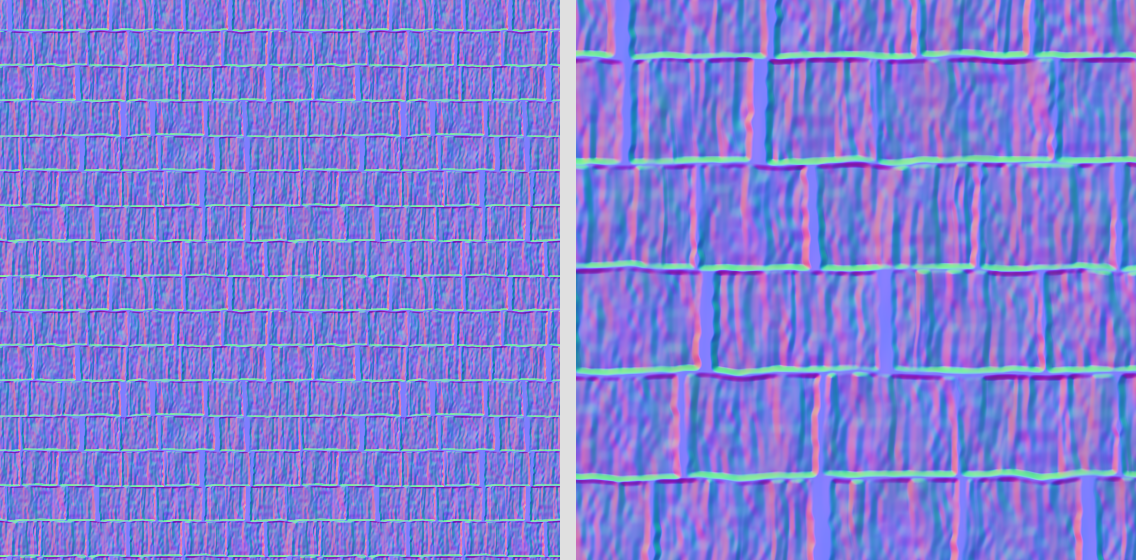
Left: the whole. Right: its middle third, enlarged.
A WebGL 2 fragment shader for this texture map:

```glsl
#version 300 es
precision highp float;

uniform vec2 u_resolution;
out vec4 outColor;

const float REPEATS = 2.0;      // pattern tiles across and down the canvas
const float ROWS = 8.0;         // shingle rows per tile
const float COLUMNS = 6.0;      // shingles per row
const float TILE_SPAN = 384.0;  // tile size in relief units
const float ROW_SPAN = TILE_SPAN / ROWS;
const float COLUMN_SPAN = TILE_SPAN / COLUMNS;
const float ROW_START = 0.1;

// Integer hash of a cell, 0 to 1
float hash(vec2 cell, uint seed) {
    uvec2 q = uvec2(ivec2(cell)) * uvec2(1597u, 3812u) + seed * 7919u;
    uint n = (q.x ^ (q.y << 11)) * 74779u + q.y;
    n = (n ^ (n >> 15)) * 668265u;
    n = (n ^ (n >> 13)) * 374761u;
    n ^= n >> 16;
    return float(n & 65535u) / 65535.0;
}

// Value noise that wraps over one tile
float wrapNoise(vec2 p, vec2 cells, uint seed) {
    vec2 q = p * cells;
    vec2 c = floor(q);
    vec2 f = q - c;
    f = f * f * (3.0 - 2.0 * f);
    vec2 lo = mod(c, cells);
    vec2 hi = mod(c + 1.0, cells);
    float bottom = mix(hash(lo, seed), hash(vec2(hi.x, lo.y), seed), f.x);
    float top = mix(hash(vec2(lo.x, hi.y), seed), hash(hi, seed), f.x);
    return mix(bottom, top, f.y);
}

// Returns the distance to the nearest side edge and the shingle index
vec2 findShingle(float x, float row, float rise) {
    float u = x * COLUMNS + hash(vec2(row, 3.0), 1u);
    float cell = floor(u);
    float edge = 1.0;
    float index = 0.0;
    for (int k = -1; k <= 1; k++) {
        float joint = cell + float(k);
        vec2 id = vec2(mod(joint, COLUMNS), row);
        float lean = (hash(id, 2u) - 0.5) * 0.06 * (rise - 0.5);
        float center = joint + 0.25 + 0.5 * hash(id, 3u) + lean;
        float wide = hash(id, 4u);
        float halfGap = mix(0.015, 0.07, wide * wide);
        edge = min(edge, abs(u - center) - halfGap);
        if (u > center) index = id.x;
    }
    return vec2(edge * COLUMN_SPAN, index);
}

// Wood relief: broad warping, long splits, fibres and fine roughness
float woodGrain(vec2 p) {
    p.x += 0.006 * wrapNoise(p, vec2(16.0, 24.0), 5u);
    float warping = wrapNoise(p, vec2(24.0, 5.0), 15u) - 0.5;
    float splits = smoothstep(0.5, 0.8, wrapNoise(p, vec2(56.0, 7.0), 6u));
    float fibres = wrapNoise(p, vec2(112.0, 20.0), 7u) - 0.5;
    float rough = wrapNoise(p, vec2(144.0, 72.0), 8u) - 0.5;
    return 6.0 * warping + 3.2 * fibres + 1.8 * rough - 2.4 * splits;
}

// Returns the relief height and the share of wood
vec2 shingleRelief(vec2 p) {
    // Rows with an uneven lower edge
    float wobble = 0.05 * (wrapNoise(p, vec2(22.0, 8.0), 9u) - 0.5);
    float v = p.y * ROWS - ROW_START + wobble;
    float row = mod(floor(v), ROWS);
    float rise = fract(v);

    vec2 shingle = findShingle(p.x, row, rise);
    vec2 id = vec2(shingle.y, row);
    float fray = 1.6 * (wrapNoise(p, vec2(64.0, 80.0), 10u) - 0.5);
    float sides = smoothstep(-0.6, 2.4, shingle.x + fray);
    float butt = (rise - 0.035 * hash(id, 11u)) * ROW_SPAN + 0.5 * fray;
    float body = sides * smoothstep(0.0, 2.4, butt);
    body *= 1.0 - smoothstep(0.96, 1.0, rise);

    // Sloping board with a curled lower lip
    float board = 4.6 - 2.6 * rise + 1.8 * exp(-max(butt, 0.0) / 7.0);
    vec2 shift = vec2(hash(id, 12u), hash(id, 13u));
    float backing = 0.5 * wrapNoise(p, vec2(72.0, 16.0), 14u);
    return vec2(body * (board + woodGrain(p + shift)) + backing, body);
}

// Normal shortened where unresolved fibres scatter it
vec3 reliefNormal(vec2 p, float reach) {
    vec2 e = vec2(reach / TILE_SPAN, 0.0);
    vec2 right = shingleRelief(p + e.xy);
    vec2 left = shingleRelief(p - e.xy);
    vec2 above = shingleRelief(p + e.yx);
    vec2 below = shingleRelief(p - e.yx);
    vec2 slope = vec2(left.x - right.x, above.x - below.x);
    float wood = 0.25 * (right.y + left.y + above.y + below.y);
    float scatter = mix(0.12, 0.34, wrapNoise(p, vec2(64.0, 20.0), 16u));
    return normalize(vec3(slope, 2.0 * reach)) * (1.0 - scatter * sqrt(wood));
}

void main() {
    vec2 uv = gl_FragCoord.xy / u_resolution;
    vec3 normal = reliefNormal(fract(uv * REPEATS), 0.75);
    outColor = vec4(0.5 + 0.5 * normal, 1.0);
}
```
